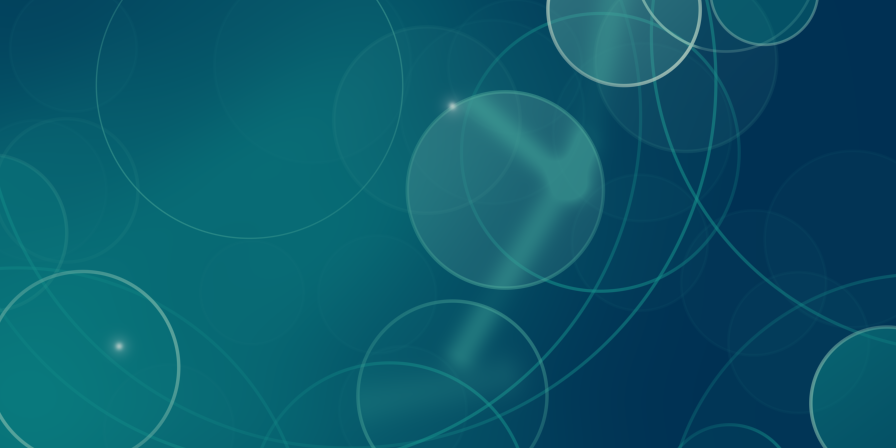
Write a Shadertoy shader that draws this background.

```glsl
// Translucent bubbles, thin arcs and light streaks on a teal to navy gradient.

float hash(float n) {
    return fract(sin(n * 91.7) * 4375.85);
}

// Soft round glow with a given tightness.
float glow(vec2 p, vec2 center, float tightness) {
    vec2 d = p - center;
    return exp(-dot(d, d) * tightness);
}

// Soft beam of light along the segment a-b.
float beam(vec2 p, vec2 a, vec2 b, float width) {
    vec2 pa = p - a, ba = b - a;
    float d = length(pa - ba * clamp(dot(pa, ba) / dot(ba, ba), 0.0, 1.0));
    return exp(-d * d / (width * width));
}

// Antialiased circle outline; d is the signed distance to the circle.
float outline(float d, float halfWidth, float px) {
    return 1.0 - smoothstep(halfWidth - 0.5 * px, halfWidth + 0.5 * px, abs(d));
}

float inside(float d, float px) {
    return smoothstep(0.5 * px, -0.5 * px, d);
}

void mainImage(out vec4 fragColor, in vec2 fragCoord) {
    vec2 p = fragCoord / iResolution.y;
    float px = 1.5 / iResolution.y;
    vec3 teal = vec3(0.04, 0.51, 0.51);
    vec3 pale = vec3(0.40, 0.62, 0.62);

    // Background gradient with slow cloudy waves
    float clouds = sin(p.x * 7.0 + 2.0 * sin(p.y * 5.0)) * sin(p.y * 8.0 - p.x * 5.0 + 1.0);
    float light = 0.28 * smoothstep(1.65, 0.6, p.x)
        + 0.55 * glow(p, vec2(0.05, 0.1), 2.4)
        + 0.36 * glow(p, vec2(0.78, 0.66), 5.0)
        - 0.13 * smoothstep(0.6, 1.0, p.y) * smoothstep(1.0, 0.3, p.x);
    light += 0.035 * clouds * smoothstep(1.8, 0.8, p.x);
    vec3 col = mix(vec3(0.0, 0.19, 0.325), teal, clamp(light, 0.0, 1.0));

    // Crossing beams, faint in the open and strong inside bubbles
    float beams = beam(p, vec2(1.06, 0.77), vec2(1.28, 0.58), 0.03)
        + 0.8 * beam(p, vec2(1.31, 0.68), vec2(1.03, 0.21), 0.035)
        + 0.7 * beam(p, vec2(1.38, 1.05), vec2(1.29, 0.60), 0.04)
        + 0.3 * beam(p, vec2(0.82, 0.10), vec2(1.12, 0.16), 0.05);
    beams = min(beams, 1.0);
    col = mix(col, vec3(0.12, 0.50, 0.51), 0.25 * beams);

    // Faint scattered discs
    for (float i = 0.0; i < 14.0; i++) {
        vec2 center = vec2((i + hash(i + 1.0)) / 7.0, hash(i + 20.3));
        float d = distance(p, center) - mix(0.11, 0.22, hash(i + 41.7));
        float shade = 0.05 * inside(d, px) + 0.07 * outline(d, 0.003, px);
        col = mix(col, vec3(0.12, 0.48, 0.51), shade);
    }

    // Large arcs: center and radius
    vec3 arcs[8] = vec3[8](
        vec3(2.06, -0.185, 0.573), vec3(2.16, 0.92, 0.706),
        vec3(0.78, 0.818, 0.818), vec3(0.04, -0.25, 0.652),
        vec3(0.65, 0.74, 0.78), vec3(1.34, 0.66, 0.31),
        vec3(0.87, -0.12, 0.31), vec3(1.628, -0.094, 0.146));
    for (int i = 0; i < 8; i++) {
        vec2 q = p - arcs[i].xy;
        float d = length(q) - arcs[i].z;
        float fade = 0.42 + 0.18 * sin(2.0 * atan(q.y, q.x) + float(i));
        col = mix(col, vec3(0.08, 0.56, 0.54), fade * outline(d, 0.0035, px));
        col = mix(col, teal, 0.06 * inside(d, px) * step(arcs[i].z, 0.6));
    }

    // Bubbles: center, radius and rim strength, with fill opacity
    vec4 bubbles[10] = vec4[10](
        vec4(0.557, 0.81, 0.342, 0.50), vec4(-0.026, 0.48, 0.175, 0.22),
        vec4(0.148, 0.575, 0.16, 0.10), vec4(0.953, 0.732, 0.208, 0.10),
        vec4(1.531, 0.865, 0.203, 0.14), vec4(1.128, 0.576, 0.219, 0.50),
        vec4(1.01, 0.117, 0.211, 0.50), vec4(0.185, 0.18, 0.214, 0.65),
        vec4(1.98, 0.10, 0.17, 0.65), vec4(1.393, 0.979, 0.17, 0.80));
    float fills[10] = float[10](0.03, 0.22, 0.05, 0.06, 0.13, 0.30, 0.06, 0.15, 0.42, 0.46);
    for (int i = 0; i < 10; i++) {
        vec4 b = bubbles[i];
        vec2 q = p - b.xy;
        float d = length(q) - b.z;
        float haze = glow(b.xy, vec2(1.25, 0.75), 4.0);
        float slope = 1.0 + 0.3 * dot(q, vec2(-0.6, 0.8)) / b.z;
        float body = inside(d, px);
        col = mix(col, mix(teal, pale, haze), body * fills[i] * slope);
        col = mix(col, vec3(0.27, 0.66, 0.61), body * beams * 0.45 * smoothstep(0.2, 0.5, b.w));
        float rimWidth = b.z > 0.3 ? 0.0015 : 0.0038;
        float rim = b.w * (0.8 + 0.2 * sin(atan(q.y, q.x) * 2.0 + float(i)));
        col = mix(col, mix(vec3(0.30, 0.66, 0.60), vec3(0.72, 0.82, 0.76), smoothstep(0.5, 0.8, b.w)),
            rim * outline(d, rimWidth, px));
    }

    // Overlapping pair of bubbles at the top edge
    for (float i = 0.0; i < 2.0; i++) {
        float d = distance(p, vec2(1.62 + 0.086 * i, 1.09 - 0.07 * i)) - mix(0.205, 0.12, i);
        col = mix(col, teal, inside(d, px) * mix(0.08, 0.35, i));
        float strength = mix(mix(0.25, 0.75, smoothstep(1.57, 1.54, p.x)), 0.45, i);
        col = mix(col, vec3(0.55, 0.75, 0.70), strength * outline(d, 0.003, px));
    }

    // Small sparkles with a soft halo
    for (float i = 0.0; i < 2.0; i++) {
        vec2 spot = mix(vec2(1.01, 0.763), vec2(0.266, 0.227), i);
        float spark = 0.6 * glow(p, spot, 14000.0) + 0.25 * glow(p, spot, 1800.0);
        col = mix(col, vec3(0.75, 0.82, 0.80), spark);
    }

    fragColor = vec4(clamp(col, 0.0, 1.0), 1.0);
}
```
